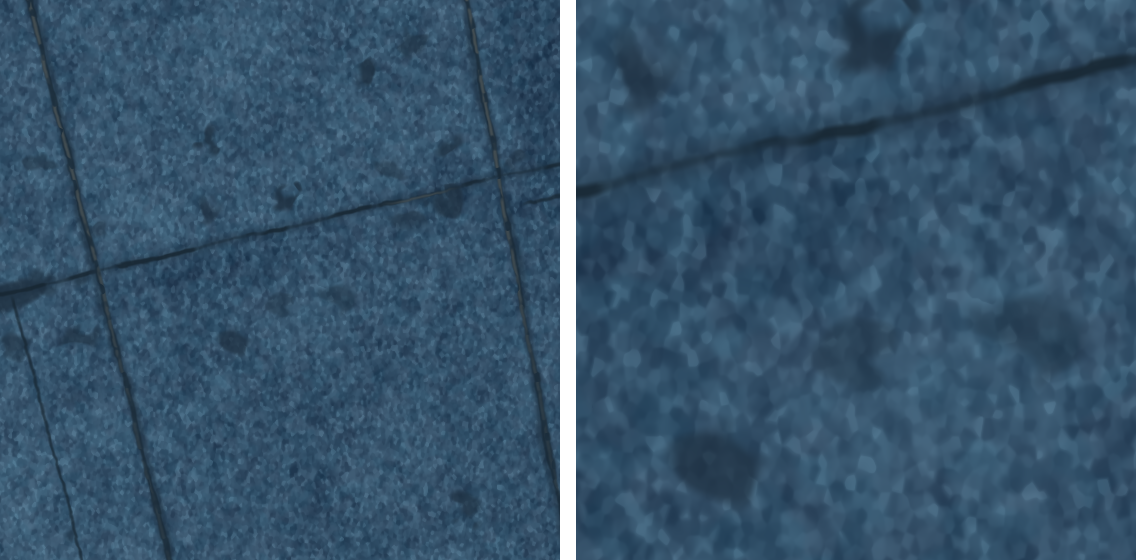
Left, the full canvas; right, a detail of the centre.
This texture is drawn by a WebGL 2 fragment shader. Its source:

```glsl
#version 300 es
precision highp float;
uniform vec2 u_resolution;
out vec4 fragColor;

// Stone, stain and joint colours
const vec3 STONE = vec3(0.213, 0.332, 0.428);
const vec3 TONE_RANGE = vec3(0.100, 0.122, 0.124);
const vec3 STAIN = vec3(0.115, 0.185, 0.250);
const vec3 JOINT_DARK = vec3(0.090, 0.150, 0.195);
const vec3 JOINT_GRIT = vec3(0.270, 0.310, 0.325);

// Slab layout: a long joint at column 0 and 1, leaning and spreading apart
const vec2 LONG_JOINT = vec2(0.303, -0.251);    // x at the foot, lean
const vec2 SLAB_WIDTH = vec2(0.7135, 0.0675);   // width at the foot, growth
const vec2 CROSS_JOINT = vec2(0.474, 0.235);    // height at the left, slope
const float HALF_COLUMN = -0.218;
const float LONG_HALF = 0.0062;
const float CROSS_HALF = 0.0036;

const float GRAIN = 84.0;
const float GRAIN_STRENGTH = 0.78;
const float STAIN_CELLS = 9.0;
const float STAIN_SEED = 23.0;

vec2 hash2(vec2 p) {
  vec3 q = fract(p.xyx * vec3(0.1031, 0.1030, 0.0973));
  q += dot(q, q.yzx + 33.33);
  return fract((q.xx + q.yz) * q.zy);
}

// Soft cellular noise: random cell values blended by distance
float cellNoise(vec2 p) {
  vec2 cell = floor(p), f = p - cell;
  float sum = 0.0, total = 0.0;
  for (int j = -1; j <= 1; j++)
    for (int i = -1; i <= 1; i++) {
      vec2 o = vec2(i, j);
      vec2 d = o + hash2(cell + o) - f;
      float w = exp(-6.0 * dot(d, d));
      sum += w * hash2(cell + o + 71.0).x;
      total += w;
    }
  return sum / total;
}

// Broad, slow shading in about -1..1
float clouds(vec2 p) {
  return 0.45 * sin(5.1 * p.x + 2.0 * sin(4.3 * p.y + 0.7))
       + 0.35 * sin(9.7 * p.y - 4.0 * p.x + 1.8 * sin(7.0 * p.x))
       + 0.20 * sin(17.0 * p.x + 13.0 * p.y);
}

float band(float d, float halfWidth, float soft) {
  return 1.0 - smoothstep(halfWidth - soft, halfWidth + soft, abs(d));
}

// Scattered damp spots, crowding toward the cross joint and the left edge
float stains(vec2 p, float crossDist) {
  vec2 q = p * STAIN_CELLS, cell = floor(q);
  vec2 ragged = vec2(cellNoise(p * 38.0), cellNoise(p * 38.0 + 19.0)) - 0.5;
  float leftEdge = (1.0 - smoothstep(0.1, 0.28, p.x)) * (1.0 - smoothstep(0.55, 0.75, p.y));
  float density = 0.10 + 0.52 * exp(-6.0 * abs(crossDist)) + 0.35 * leftEdge;
  float cover = 0.0;
  for (int j = -1; j <= 1; j++)
    for (int i = -1; i <= 1; i++) {
      vec2 id = cell + vec2(i, j);
      vec2 rnd = hash2(id + STAIN_SEED), kind = hash2(id + STAIN_SEED * 3.0);
      vec2 d = q - id - 0.15 - 0.7 * rnd + ragged * 0.3;
      float radius = mix(0.11, 0.24, kind.y);
      float spot = 1.0 - smoothstep(radius - 0.07, radius + 0.06, length(d * vec2(0.9, 1.1)));
      float present = smoothstep(kind.x - 0.02, kind.x + 0.08, density);
      cover = max(cover, spot * present * mix(0.40, 0.80, rnd.y));
    }
  return cover;
}

void main() {
  vec2 p = gl_FragCoord.xy / u_resolution;
  float soft = max(0.0024, 0.75 / u_resolution.y);
  float wear = cellNoise(p * 24.0), rough = cellNoise(p * 75.0 + 5.0);
  float wobble = 0.0012 * sin(31.0 * p.y + 8.0 * p.x) + 0.003 * (rough - 0.5);

  // Slab coordinates and distances to the joints
  float slabWidth = SLAB_WIDTH.x + SLAB_WIDTH.y * p.y;
  float column = (p.x - LONG_JOINT.x - LONG_JOINT.y * p.y) / slabWidth;
  float longDist = (column - round(column)) * slabWidth + wobble;
  float halfDist = (column - HALF_COLUMN) * slabWidth + wobble;
  float crossDist = (p.y - CROSS_JOINT.x - CROSS_JOINT.y * p.x) * 0.973
                  + 0.0015 * sin(27.0 * p.x) + 0.003 * (rough - 0.5);

  // Speckled stone with slow mottling
  vec2 g = mat2(0.97, 0.22, -0.17, 0.74) * p * GRAIN;
  float fine = cellNoise(g * 2.1 + 40.0);
  float tone = GRAIN_STRENGTH * (cellNoise(g) + fine - 1.0);
  tone += 0.25 * smoothstep(0.74, 0.92, fine);
  tone += 0.18 * clouds(p) + 0.38 * (cellNoise(p * 11.0 + 3.0) - 0.5);
  tone -= 0.32 * exp(-pow((crossDist + 0.035) / 0.055, 2.0)) * smoothstep(0.1, 0.35, p.x);
  tone -= 0.32 * smoothstep(1.0, 1.12, column) * smoothstep(0.65, 0.85, p.y);
  vec3 color = STONE + TONE_RANGE * tone;
  color += vec3(0.022, -0.004, -0.006) * (cellNoise(p * 60.0) - 0.5);

  color = mix(color, STAIN, stains(p, crossDist));

  // Cross joint, spreading into a ragged wet patch at the left
  float wet = 1.0 - smoothstep(0.03, 0.12, p.x);
  float patchEdge = crossDist + 0.03 * (wear - 0.5);
  float wetPatch = band(patchEdge, 0.027 * wet, 0.010) * smoothstep(0.0, 0.3, wet);
  color = mix(color, STAIN, 0.8 * wetPatch);
  color = mix(color, STAIN, 0.40 * band(crossDist, 0.009, 0.008));
  float crossLine = band(crossDist, CROSS_HALF * (0.5 + 0.8 * wear), soft);
  color = mix(color, JOINT_DARK, crossLine * mix(0.40, 0.85, smoothstep(0.3, 0.6, wear)));
  float chipped = band(p.x - 0.75, 0.05, 0.03) * band(crossDist + 0.001, 0.002, soft);
  color = mix(color, JOINT_GRIT, 0.75 * chipped);

  // Minor cracks: half slab at the lower left, short split at the right
  float halfLine = band(halfDist, 0.0028, soft) * (1.0 - smoothstep(-0.02, 0.0, crossDist));
  float split = band(crossDist + 0.056, 0.0035 * wear + 0.002, soft) * smoothstep(0.925, 0.95, p.x);
  color = mix(color, JOINT_DARK, 0.7 * max(halfLine, split));

  // Long joints: dark groove with a broken line of pale grit
  float side = 0.004 * sin(9.0 * p.y + 3.0 * round(column));
  color = mix(color, STAIN, 0.55 * band(longDist - side, LONG_HALF + 0.006 * wear, 0.006));
  color = mix(color, JOINT_DARK, 0.65 * band(longDist, LONG_HALF * (0.4 + 0.7 * wear), soft));
  float grit = band(longDist + 0.4 * side, 0.0028, soft) * smoothstep(0.25, 0.6, rough);
  color = mix(color, JOINT_GRIT, grit * mix(0.30, 0.90, smoothstep(0.15, 0.7, p.y)));

  fragColor = vec4(clamp(color, 0.0, 1.0), 1.0);
}
```
